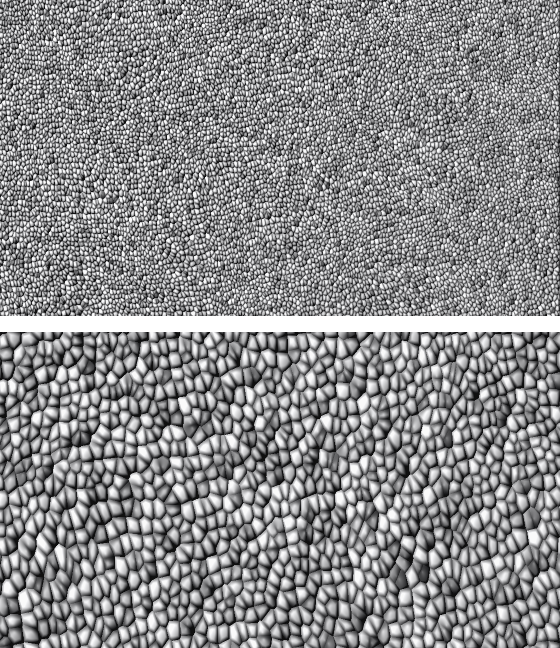
Top, the full canvas; bottom, a detail of the centre.
A Shadertoy shader for this texture:

```glsl
// Fine embossed grey pebble grain, like leather, bending from upright to slanted rows.

vec2 hash2(vec2 cell) {
    vec3 h = fract(cell.xyx * vec3(0.1031, 0.1030, 0.0973));
    h += dot(h, h.yzx + 33.33);
    return fract((h.xx + h.yz) * h.zy);
}

float valueNoise(vec2 p) {
    vec2 cell = floor(p);
    vec2 f = fract(p);
    f = f * f * (3.0 - 2.0 * f);
    float low = mix(hash2(cell).x, hash2(cell + vec2(1.0, 0.0)).x, f.x);
    float high = mix(hash2(cell + vec2(0.0, 1.0)).x, hash2(cell + 1.0).x, f.x);
    return mix(low, high, f.y);
}

// Bends the grain: upright at the left, leaning and rising to the right.
vec2 bendGrain(vec2 p) {
    vec2 wobble = vec2(valueNoise(p * 6.0), valueNoise(p * 6.0 + 40.0)) - 0.5;
    return p + vec2(0.08 * p.y + 0.16 * p.x * p.y, -0.11 * p.x * p.x) + 0.03 * wobble;
}

// Cellular pebbles with dark creases, lit from the upper left.
float pebbleShade(vec2 p) {
    vec2 q = bendGrain(p) * vec2(86.0, 62.0);
    vec2 cell = floor(q);
    float nearest = 9.0;
    float second = 9.0;
    vec2 offset = vec2(0.0);
    vec2 nearestCell = cell;
    for (int y = -1; y <= 1; y++) {
        for (int x = -1; x <= 1; x++) {
            vec2 neighbour = cell + vec2(x, y);
            vec2 toPoint = q - neighbour - 0.08 - 0.84 * hash2(neighbour);
            float d = length(toPoint);
            if (d < nearest) {
                second = nearest;
                nearest = d;
                offset = toPoint;
                nearestCell = neighbour;
            } else {
                second = min(second, d);
            }
        }
    }
    float body = smoothstep(-0.05, 0.65, second - nearest);
    float slope = dot(offset, vec2(-0.65, 0.75));
    float tone = hash2(nearestCell + 71.0).y - 0.5;
    return 0.3 + 0.53 * body + 0.48 * slope + 0.2 * tone;
}

void mainImage(out vec4 fragColor, in vec2 fragCoord) {
    // Four samples per pixel keep the fine creases smooth.
    vec2 p = fragCoord / iResolution.y;
    float shade = 0.0;
    for (int i = 0; i < 4; i++) {
        vec2 jitter = vec2(i % 2, i / 2) * 0.5 - 0.25;
        shade += 0.25 * pebbleShade(p + jitter / iResolution.y);
    }

    // Slightly stronger relief at the left, softer at the lower right.
    vec2 uv = fragCoord / iResolution.xy;
    float relief = mix(1.16, 1.0, smoothstep(0.2, 1.0, uv.x + 0.4 * (0.5 - uv.y)));
    shade = 0.555 + (shade - 0.555) * relief;

    // Faint unevenness between neighbouring groups of pebbles.
    shade += 0.12 * (valueNoise(p * 36.0) - 0.5);

    // Thin dark rim on the right border.
    shade *= mix(0.45, 1.0, smoothstep(0.0, 0.004, 1.0 - uv.x));

    vec3 color = vec3(shade) + vec3(-0.002, -0.001, 0.006);
    fragColor = vec4(clamp(color, 0.06, 0.98), 1.0);
}
```
